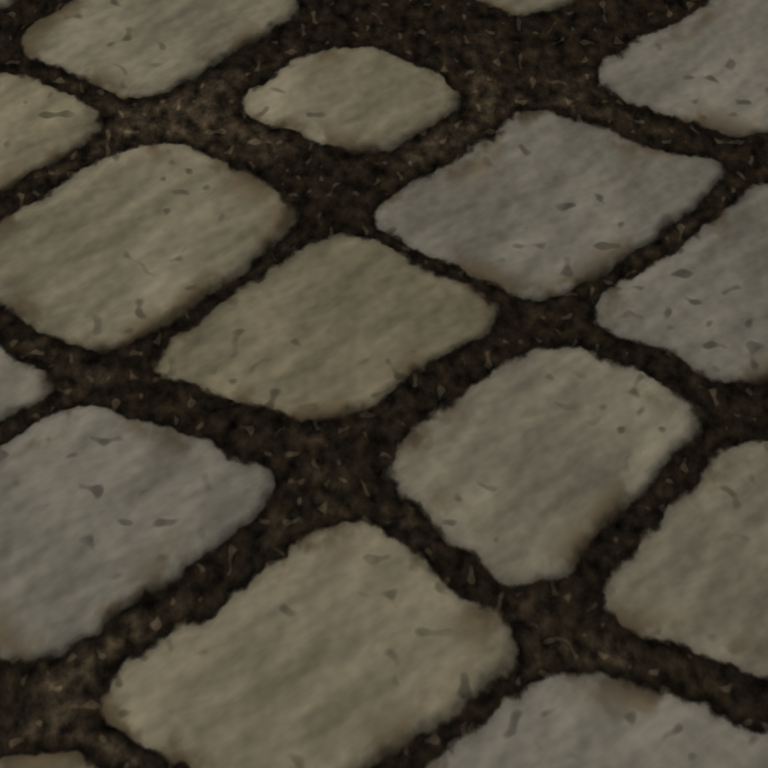
Reproduce this texture procedurally as a three.js fragment shader.

```glsl
varying vec2 vUv;

vec2 hash2(vec2 p) {
  return fract(sin(vec2(dot(p, vec2(127.1, 311.7)), dot(p, vec2(269.5, 183.3)))) * 43758.55);
}

float gradientDot(vec2 corner, vec2 offset) {
  float angle = 6.2832 * hash2(corner).x;
  return dot(vec2(cos(angle), sin(angle)), offset);
}

float gradientNoise(vec2 p) {
  vec2 i = floor(p), f = fract(p);
  vec2 w = f * f * f * (f * (f * 6.0 - 15.0) + 10.0);
  vec2 e = vec2(1.0, 0.0);
  float low = mix(gradientDot(i, f), gradientDot(i + e, f - e), w.x);
  float high = mix(gradientDot(i + e.yx, f - e.yx), gradientDot(i + 1.0, f - 1.0), w.x);
  return mix(low, high, w.y);
}

float fbm(vec2 p) {
  float sum = 0.0, amplitude = 0.55;
  for (int i = 0; i < 5; i++) {
    sum += amplitude * gradientNoise(p);
    p = mat2(1.6, 1.2, -1.2, 1.6) * p + 7.3;
    amplitude *= 0.52;
  }
  return sum;
}

float roundedBox(vec2 p, vec2 halfSize, float radius) {
  vec2 q = abs(p) - halfSize + radius;
  return length(max(q, 0.0)) + min(max(q.x, q.y), 0.0) - radius;
}

// Nearest stone: x = signed distance, y = position across it, zw = random id
vec4 nearestStone(vec2 grid) {
  vec4 nearest = vec4(1.0);
  vec2 base = floor(grid);
  for (int j = -1; j <= 1; j++) {
    for (int i = -1; i <= 1; i++) {
      vec2 cell = base + vec2(float(i), float(j));
      vec2 id = hash2(cell + 3.0);
      vec2 rnd = hash2(cell + 41.0);
      vec2 local = (grid - cell - 0.5 - (id - 0.5) * 0.11) * vec2(0.29, 0.34);
      vec2 halfSize = vec2(0.29, 0.34) * (0.405 + 0.045 * rnd);
      halfSize *= mix(1.0, 0.7, step(0.9, rnd.x));
      float d = roundedBox(local, halfSize, 0.04 + 0.03 * id.y);
      if (d < nearest.x) nearest = vec4(d, local.x / halfSize.x, id);
    }
  }
  return nearest;
}

void main() {
  // Slanted paving grid, shrinking toward the top
  vec2 p = vUv - 0.5;
  p *= 1.0 + 0.32 * p.y;
  vec2 grid = vec2(2.02 * p.x - 2.87 * p.y, 1.23 * p.x + 2.7 * p.y) + vec2(0.79, 0.43);
  vec2 bend = vec2(gradientNoise(grid * 0.8 + 5.0), gradientNoise(grid * 0.8 + 19.0));
  vec4 stone = nearestStone(grid + 0.2 * bend);

  float chips = fbm(p * 17.0);
  float fine = gradientNoise(p * 75.0);
  float d = stone.x + 0.022 * chips + 0.004 * fine;

  // Rough stone faces, lit from the upper left
  vec2 grain = grid * vec2(5.5, 3.2) + stone.zw * 20.0;
  float relief = fbm(grain) - fbm(grain + vec2(0.2, 0.05));
  float mottling = fbm(p * 6.0 + stone.zw * 9.0);
  vec3 stoneColor = mix(vec3(0.415, 0.395, 0.35), vec3(0.425, 0.395, 0.315), smoothstep(0.25, 0.75, stone.w));
  stoneColor *= 0.97 + 0.1 * (stone.z - 0.5) + 0.4 * relief + 0.28 * mottling + 0.07 * fine;
  float pits = smoothstep(0.27, 0.5, gradientNoise(p * vec2(38.0, 50.0) + 11.0));
  stoneColor *= 1.0 - 0.3 * pits * smoothstep(-0.05, 0.2, mottling + 0.05);

  // Earth stains and darker worn sides along the rim
  float rim = smoothstep(-0.05, 0.0, d);
  float stain = rim * smoothstep(0.0, 0.22, fbm(p * 9.0 + 31.0));
  stoneColor = mix(stoneColor, vec3(0.27, 0.225, 0.16) * (1.0 + 0.9 * chips), 0.75 * stain);
  float side = smoothstep(-0.02, -0.004, d) * smoothstep(0.55, 0.95, stone.y);
  stoneColor *= 1.0 - 0.3 * side - 0.2 * smoothstep(-0.012, 0.002, d);

  // Dark soil with crumbs and paler mud
  float crumbs = fbm(p * 48.0 + 3.0);
  float mud = smoothstep(-0.05, 0.3, fbm(p * 4.0 + 13.0)) * smoothstep(0.0, 0.03, d);
  vec3 soilColor = mix(vec3(0.105, 0.085, 0.062), vec3(0.215, 0.185, 0.14), 0.75 * mud);
  soilColor *= 1.0 + 1.5 * crumbs + 0.3 * fine;
  float pebble = smoothstep(0.28, 0.5, gradientNoise(p * 62.0 + 8.0));
  soilColor += vec3(0.11, 0.1, 0.08) * pebble;
  soilColor *= mix(0.75, 1.0, smoothstep(0.0, 0.018, d));

  vec3 color = mix(stoneColor, soilColor, smoothstep(-0.004, 0.004, d));
  gl_FragColor = vec4(clamp(color, 0.0, 1.0), 1.0);
}
```
